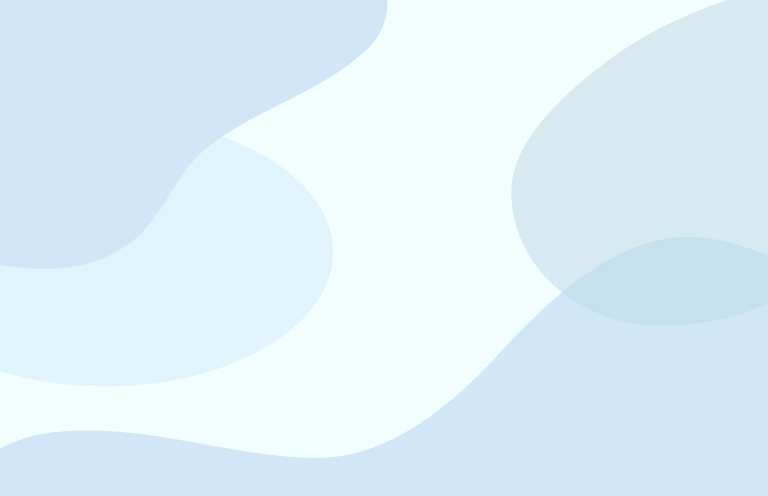
This background is drawn by a WebGL 2 fragment shader. Its source:

```glsl
#version 300 es
precision highp float;

uniform vec2 u_resolution;
out vec4 fragColor;

const float ASPECT = 1.55;
const int GRID = 4;

const vec3 PALE_MINT = vec3(0.945, 1.0, 1.0);
const vec3 SOFT_CYAN = vec3(0.876, 0.957, 0.988);
const vec3 SKY_BLUE = vec3(0.818, 0.904, 0.970);
const vec3 MIST_GREY = vec3(0.847, 0.918, 0.945);
const vec3 OVERLAP_BLUE = vec3(0.776, 0.884, 0.933);

// Cubic through two knots; each knot holds position, value and slope.
float hermite(vec3 a, vec3 b, float x) {
    float span = b.x - a.x;
    float t = (x - a.x) / span;
    float s = 1.0 - t;
    float value = a.y * s * s * (1.0 + 2.0 * t) + b.y * t * t * (3.0 - 2.0 * t);
    return value + span * t * s * (a.z * s - b.z * t);
}

bool insideEllipse(vec2 p, vec2 center, vec2 radii) {
    vec2 q = (p - center) / radii;
    return dot(q, q) < 1.0;
}

// Height of the rolling hill along the lower edge.
float hillHeight(float x) {
    vec3 crest = vec3(0.181, 0.132, 0.0);
    vec3 valley = vec3(0.641, 0.077, 0.0);
    vec3 slope = vec3(1.008, 0.288, 1.1);
    vec3 summit = vec3(1.387, 0.522, 0.0);
    if (x < crest.x) return hermite(vec3(0.0, 0.095, 0.55), crest, x);
    if (x < valley.x) return hermite(crest, valley, x);
    if (x < slope.x) return hermite(valley, slope, x);
    if (x < summit.x) return hermite(slope, summit, x);
    return hermite(summit, vec3(1.55, 0.484, -0.45), x);
}

// Border of the corner cloud, measured across its diagonal axis.
float cloudBorder(float along) {
    vec3 bulge = vec3(0.542, -0.222, 0.0);
    vec3 waist = vec3(0.764, -0.269, 0.0);
    vec3 tip = vec3(1.121, -0.213, 0.0);
    if (along < bulge.x) return hermite(vec3(0.300, -0.357, 1.2), bulge, along);
    if (along < waist.x) return hermite(bulge, waist, along);
    if (along < tip.x) return hermite(waist, tip, along);
    return hermite(tip, vec3(1.242, -0.263, -1.19), along);
}

bool insideCloud(vec2 p) {
    vec2 axis = vec2(0.766, 0.643);
    float across = dot(p, vec2(axis.y, -axis.x));
    return across < cloudBorder(dot(p, axis));
}

// Rounded pebble: uneven half ellipse below, flaring edge above.
bool insidePebble(vec2 p) {
    vec2 center = vec2(1.335, 0.613);
    if (p.y < center.y) {
        float width = p.x < center.x ? 0.303 : 0.389;
        return insideEllipse(p, center, vec2(width, 0.270));
    }
    vec3 bend = vec3(0.865, 1.210, 1.29);
    float edge = p.y < bend.x
        ? hermite(vec3(center.y, 1.032, 0.0), bend, p.y)
        : hermite(bend, vec3(1.0, 1.468, 2.9), p.y);
    return p.x > edge;
}

// Layers from back to front.
vec3 paint(vec2 p) {
    vec3 color = PALE_MINT;
    if (insideEllipse(p, vec2(0.212, 0.492), vec2(0.460, 0.271))) color = SOFT_CYAN;
    if (insideCloud(p)) color = SKY_BLUE;
    bool hill = p.y < hillHeight(p.x);
    if (hill) color = SKY_BLUE;
    if (insidePebble(p)) color = hill ? OVERLAP_BLUE : MIST_GREY;
    return color;
}

void main() {
    // Average a grid of samples for smooth edges.
    vec3 sum = vec3(0.0);
    for (int j = 0; j < GRID; j++) {
        for (int i = 0; i < GRID; i++) {
            vec2 offset = (vec2(i, j) + 0.5) / float(GRID) - 0.5;
            vec2 uv = (gl_FragCoord.xy + offset) / u_resolution;
            sum += paint(uv * vec2(ASPECT, 1.0));
        }
    }
    fragColor = vec4(sum / float(GRID * GRID), 1.0);
}
```
